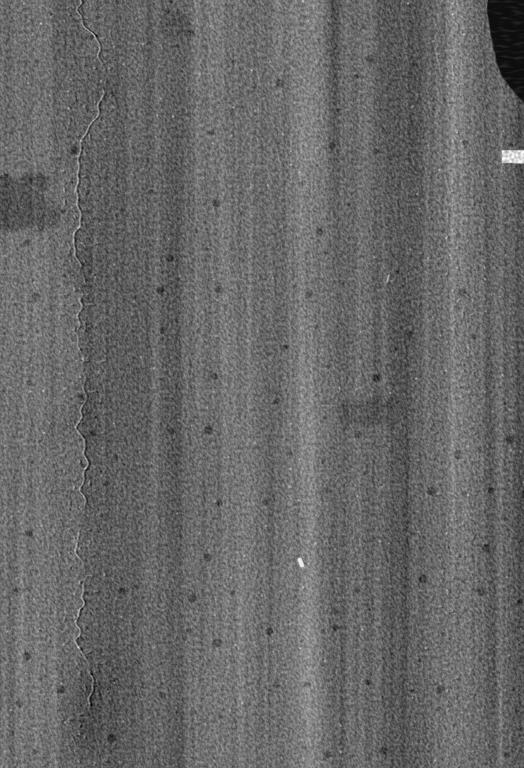
This texture is drawn by a Shadertoy shader. Its source:

```glsl
// Worn asphalt seen from above: grey wheel lanes running upward, embossed grit,
// a jagged crack, damp stains, oil spots, a dark cover and a scrap of paint.
// Lanes are summed bell curves; grit and stains come from gradient noise.

const float ASPECT = 0.6836;
const float BASE_GREY = 0.405;
const float COVER_BLACK = 0.055;
const float PAINT_WHITE = 0.86;

// Lane centre, half width and brightness change, across a unit width
const vec3 LANES[12] = vec3[12](
    vec3(0.07, 0.060, 0.045), vec3(0.22, 0.070, -0.045), vec3(0.335, 0.016, -0.075),
    vec3(0.43, 0.080, 0.045), vec3(0.59, 0.036, 0.100), vec3(0.640, 0.016, -0.055),
    vec3(0.69, 0.018, 0.025), vec3(0.77, 0.045, -0.070), vec3(0.87, 0.035, 0.075),
    vec3(0.94, 0.010, -0.040), vec3(0.956, 0.004, 0.090), vec3(1.00, 0.030, -0.090));

float hash(vec2 p) {
    vec3 q = fract(p.xyx * vec3(0.1031, 0.1030, 0.0973));
    q += dot(q, q.yzx + 33.33);
    return fract((q.x + q.y) * q.z);
}

float corner(vec2 cell, vec2 offset) {
    float angle = 6.2832 * hash(cell);
    return dot(vec2(cos(angle), sin(angle)), offset);
}

float gradientNoise(vec2 p) {
    vec2 i = floor(p), f = fract(p), e = vec2(1, 0);
    vec2 u = f * f * f * (f * (f * 6.0 - 15.0) + 10.0);
    return mix(mix(corner(i, f), corner(i + e, f - e), u.x),
               mix(corner(i + e.yx, f - e.yx), corner(i + 1.0, f - 1.0), u.x), u.y);
}

float bell(float x, float centre, float width) {
    float d = (x - centre) / width;
    return exp(-d * d);
}

float blob(vec2 p, vec2 centre, vec2 radii) {
    return length((p - centre) / radii) - 1.0;
}

float box(vec2 p, vec2 centre, vec2 halfSize) {
    vec2 d = abs(p - centre) - halfSize;
    return max(d.x, d.y);
}

float segment(vec2 p, vec2 a, vec2 b) {
    vec2 pa = p - a, ba = b - a;
    return length(pa - ba * clamp(dot(pa, ba) / dot(ba, ba), 0.0, 1.0));
}

float cover(float d, float soft) {
    return 1.0 - smoothstep(-soft, soft, d);
}

// One round dot in a share of the grid cells
float scatter(vec2 p, float cell, float share, float radius, float seed, float soft) {
    vec2 id = floor(p / cell) + seed;
    float r = radius * mix(0.5, 1.0, hash(id + 7.3));
    float margin = (radius + soft) / cell;
    vec2 centre = mix(vec2(margin), vec2(1.0 - margin), vec2(hash(id + 1.7), hash(id + 4.1)));
    float d = length((fract(p / cell) - centre) * cell) - r;
    return cover(d, soft) * step(hash(id), share);
}

// Raised flakes lit from the left
float flakes(vec2 p, float scale) {
    float lit = smoothstep(0.25, 0.55, gradientNoise(p * scale));
    float shade = smoothstep(0.25, 0.55, gradientNoise((p - vec2(0.0025, -0.001)) * scale));
    return lit - shade;
}

float lanes(vec2 uv) {
    float tone = BASE_GREY;
    for (int i = 0; i < 12; i++) {
        float wear = 1.0 + 0.7 * gradientNoise(vec2(uv.y * 4.0, float(i) * 3.7));
        tone += LANES[i].z * wear * bell(uv.x, LANES[i].x, LANES[i].y);
    }
    tone += 0.075 * gradientNoise(vec2(uv.x * 62.0, uv.y * 1.5));
    return tone + 0.06 * gradientNoise(vec2(uv.x * 145.0, uv.y * 2.5 + 9.0));
}

float crackPath(float y) {
    float x = 0.104 + 0.036 * bell(y, 0.89, 0.07) + 0.012 * bell(y, 0.10, 0.07);
    return x + 0.016 * gradientNoise(vec2(y * 17.0, 2.4)) + 0.010 * gradientNoise(vec2(y * 62.0, 8.6));
}

void mainImage(out vec4 fragColor, in vec2 fragCoord) {
    vec2 uv = fragCoord / iResolution.xy;
    vec2 p = uv * vec2(ASPECT, 1.0);
    float px = 1.0 / iResolution.y;
    float cloud = gradientNoise(p * 26.0) + 0.6 * gradientNoise(p * 70.0);
    float tone = lanes(uv) + 0.02 * cloud;

    // Damp stains with ragged borders
    float crackX = crackPath(p.y);
    float damp = cover(blob(p, vec2(0.018, 0.738), vec2(0.055, 0.038)) + 0.5 * cloud, 0.22);
    damp += 0.55 * cover(box(p, vec2(0.475, 0.464), vec2(0.037, 0.020)) + 0.008 * cloud, 0.005);
    damp += 0.45 * cover(blob(p, vec2(0.225, 0.97), vec2(0.02, 0.018)) + 0.6 * cloud, 0.5);
    damp += 0.6 * bell(p.x, crackX, 0.025) * smoothstep(-0.05, 0.4, gradientNoise(vec2(p.y * 7.0, 5.2)));
    tone -= 0.12 * damp;

    // Fine grit, slanted and a little longer upward
    vec2 q = p + vec2(0.25 * p.y, 0.0);
    tone += 0.18 * gradientNoise(q * vec2(275.0, 205.0));
    tone += 0.13 * gradientNoise(q * vec2(430.0, 340.0) + 31.0);
    float rough = 0.25 + bell(p.x, crackX, 0.035) + 0.7 * bell(uv.x, 0.87, 0.06);
    tone += 0.13 * rough * flakes(p, 150.0);

    // Oil spots and pale chips
    tone -= 0.14 * scatter(p, 0.065, 0.45, 0.0058, 3.0, 1.4 * px);
    tone -= 0.11 * scatter(p, 0.031, 0.25, 0.0030, 19.0, px);
    tone += 0.24 * scatter(p, 0.024, 0.30, 0.0014, 41.0, px);

    // Crack: a pale lip beside a thin shadow, broken in places
    float open = smoothstep(-0.22, 0.05, gradientNoise(vec2(p.y * 13.0, 6.3)));
    open *= smoothstep(0.06, 0.09, p.y) * (1.0 - 0.75 * bell(p.y, 0.53, 0.05));
    tone += 0.27 * open * cover(abs(p.x - crackX) - 0.0009, px);
    tone -= 0.17 * open * cover(abs(p.x - crackX - 0.003) - 0.0010, px);

    // Scratch, pebbles and paint scrap
    tone += 0.07 * cover(segment(p, vec2(0.358, 0.935), vec2(0.417, 0.876)) - 0.0006, px);
    float pebble = cover(segment(p, vec2(0.391, 0.271), vec2(0.394, 0.264)) - 0.0028, px);
    pebble += 0.6 * cover(segment(p, vec2(0.507, 0.641), vec2(0.505, 0.633)) - 0.0012, px);
    tone = mix(tone, 0.92, min(pebble, 1.0));
    float paint = cover(box(p, vec2(0.672, 0.796), vec2(0.0175, 0.0085)) + 0.001 * cloud, px);
    tone = mix(tone, PAINT_WHITE + 0.35 * gradientNoise(p * 240.0), paint);

    // Dark cover with faint scored lines
    float lid = cover(blob(p, vec2(0.71, 0.993), vec2(0.073, 0.137)) + 0.03 * cloud, 0.02);
    float scored = 0.16 * max(gradientNoise(p * vec2(60.0, 260.0)), 0.0);
    tone = mix(tone, COVER_BLACK + scored, lid);

    fragColor = vec4(vec3(clamp(tone, 0.0, 1.0)), 1.0);
}
```
